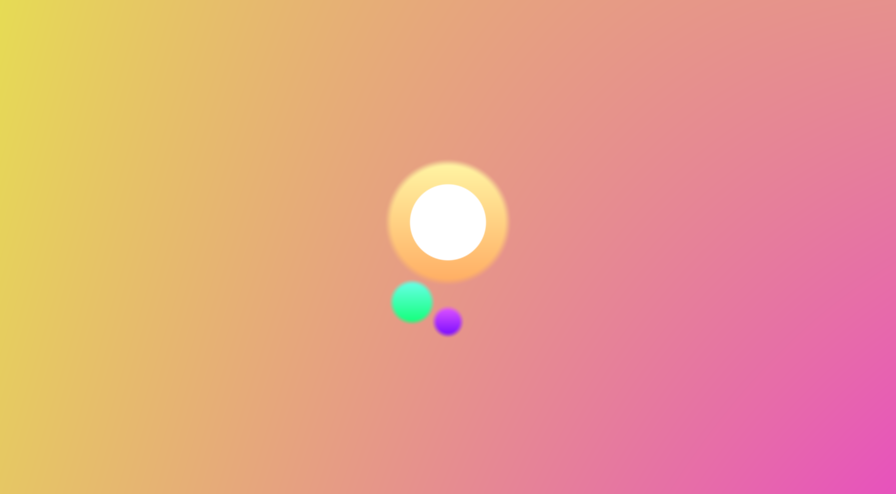
Reproduce this background procedurally as a Shadertoy shader.

```glsl
// A warm backdrop fading from yellow at upper left to magenta at lower right,
// with a soft glowing ring around a white disc and two small blurred balls.
// The backdrop blends two ramps; each ball is a shaded circle distance.

// Lays a disc with a vertical gradient and a blurred rim over the colour below.
vec3 addBall(vec3 below, vec2 p, float radius, float blur, vec3 bottom, vec3 top) {
    float coverage = 1.0 - smoothstep(-blur, blur, length(p) - radius);
    vec3 shade = mix(bottom, top, clamp(0.5 + 0.5 * p.y / radius, 0.0, 1.0));
    return mix(below, shade, coverage);
}

// Diagonal ramp: eased along the top edge, straight along the bottom edge.
vec3 backdrop(vec2 uv) {
    float topRamp = uv.x * (0.98 - 0.44 * uv.x);
    float bottomRamp = 0.15 + 0.85 * uv.x;
    float amount = mix(bottomRamp, topRamp, uv.y);
    return mix(vec3(0.90, 0.86, 0.33), vec3(0.905, 0.32, 0.74), amount);
}

void mainImage(out vec4 fragColor, in vec2 fragCoord) {
    // Centred coordinates, one unit per canvas height
    vec2 p = (fragCoord - 0.5 * iResolution.xy) / iResolution.y;
    float pixel = 1.0 / iResolution.y;

    vec3 color = backdrop(fragCoord / iResolution.xy);

    // Glowing ring with a crisp white disc inside
    vec2 sun = p - vec2(0.0, 0.050);
    color = addBall(color, sun, 0.121, 0.009, vec3(1.0, 0.68, 0.39), vec3(1.0, 0.96, 0.64));
    color = addBall(color, sun, 0.077, pixel, vec3(1.0), vec3(1.0));

    // Small mint and violet balls below it
    color = addBall(color, p - vec2(-0.0727, -0.1115), 0.041, 0.007,
                    vec3(0.08, 1.0, 0.48), vec3(0.40, 1.0, 0.90));
    color = addBall(color, p - vec2(0.0, -0.151), 0.0275, 0.007,
                    vec3(0.48, 0.05, 1.0), vec3(0.86, 0.32, 1.0));

    fragColor = vec4(color, 1.0);
}
```
